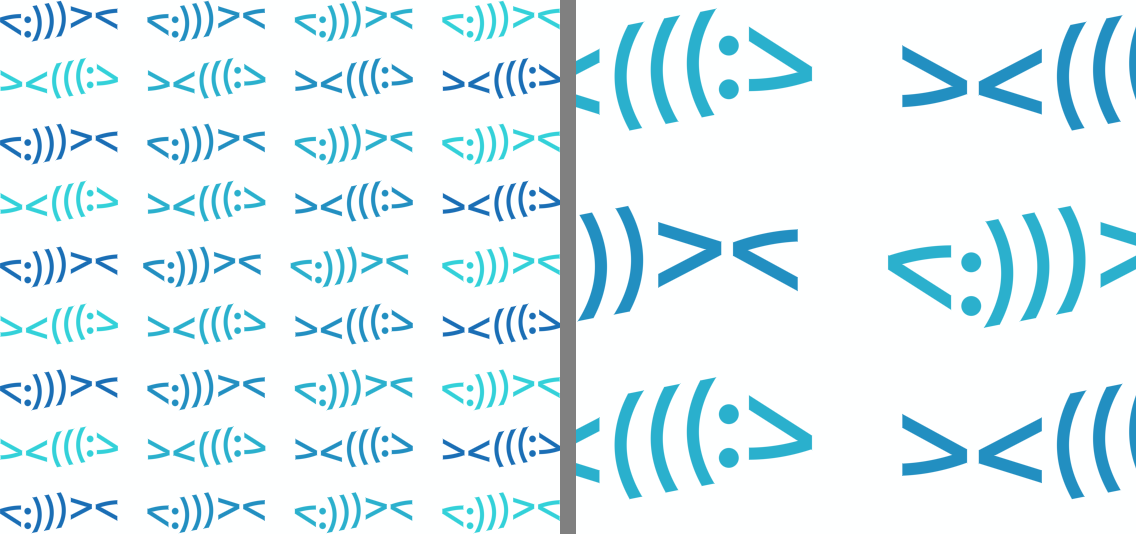
Left, the full canvas; right, a detail of the centre.
Write a Shadertoy shader that draws this pattern.

```glsl
// Stroke along a parabola y = end * t + bow * 4t(1 - t), cut off at x = 0 and x = len
float bowedArm(vec2 p, float len, float end, float bow, float halfWidth) {
    float t = clamp(p.x / len, 0.0, 1.0);
    float curve = end * t + 4.0 * bow * t * (1.0 - t);
    float slope = (end + 4.0 * bow * (1.0 - 2.0 * t)) / len;
    float stroke = abs(p.y - curve) / sqrt(1.0 + slope * slope) - halfWidth;
    return max(stroke, max(-p.x, p.x - len));
}

// Two arms that open to the right of a tip at the origin
float chevron(vec2 p, float len, float rise, float drop, float bow, float halfWidth) {
    return min(bowedArm(p, len, rise, bow, halfWidth),
               bowedArm(p, len, -drop, 0.0, halfWidth));
}

// Upright bracket bulging to the right, with slightly slanted ends
float rib(vec2 p, float halfHeight, float bulge, float halfWidth) {
    float t = p.y / halfHeight;
    float slope = 2.0 * bulge * t / halfHeight;
    float stroke = abs(p.x - bulge * (1.0 - t * t)) / sqrt(1.0 + slope * slope) - halfWidth;
    return max(stroke, abs(p.y - 0.2 * p.x) - halfHeight);
}

// Fish facing left, nose at the origin
float fish(vec2 p, float eyeHeight, float halfWidth) {
    float d = chevron(p, 3.75, 0.65, 2.4, 0.16, halfWidth);

    // Pair of eyes
    vec2 eye = vec2(p.x - 4.95, abs(p.y - eyeHeight) - 1.3);
    d = min(d, length(eye) - 0.59);

    // Ribs climb towards the tail
    for (int i = 0; i < 3; i++) {
        vec2 base = vec2(6.18, -0.65) + float(i) * vec2(2.15, 0.39);
        d = min(d, rib(p - base, 3.15, 0.91, halfWidth));
    }

    // Body end and tail
    vec2 body = vec2(16.4 - p.x, p.y - 0.85);
    d = min(d, chevron(body, 3.75, 1.17, 1.95, 0.0, halfWidth));
    return min(d, chevron(p - vec2(17.1, 0.8), 3.85, 0.8, 2.1, 0.16, halfWidth));
}

vec3 fishColor(float blend) {
    const vec3 deepBlue = vec3(0.10, 0.43, 0.71);
    const vec3 turquoise = vec3(0.20, 0.82, 0.85);
    return mix(deepBlue, turquoise, clamp(blend, 0.0, 1.0));
}

void mainImage(out vec4 fragColor, in vec2 fragCoord) {
    // Units are hundredths of the canvas width, measured from the top left
    const vec2 pitch = vec2(26.33, 10.97);
    const vec2 cellMargin = vec2(2.6, 2.2);
    const vec3 paper = vec3(0.995, 1.0, 1.0);
    float pixel = 100.0 / iResolution.x;
    vec2 p = vec2(fragCoord.x, iResolution.y - fragCoord.y) * pixel;

    vec2 cell = floor((p + cellMargin) / pitch);
    vec2 local = p - cell * pitch;
    bool facesRight = mod(cell.y, 2.0) > 0.5;

    // The two inner fish of the middle row sit a little to the left
    bool nudged = cell.y == 4.0 && abs(cell.x - 1.5) < 1.0;
    local.x += nudged ? 0.75 : 0.0;

    // Alternate rows are turned by half a circle
    vec2 q = facesRight ? vec2(21.05 - local.x, local.y - 3.29)
                        : vec2(local.x, 3.52 - local.y);
    float d = fish(q, facesRight ? -0.4 : -1.3, 0.36);

    // Colours run across the columns and reverse on alternate rows
    float blend = cell.x / 3.0;
    vec3 ink = fishColor(facesRight ? 1.0 - blend : blend);
    float coverage = 1.0 - smoothstep(-0.75 * pixel, 0.75 * pixel, d);
    fragColor = vec4(mix(paper, ink, coverage), 1.0);
}
```
